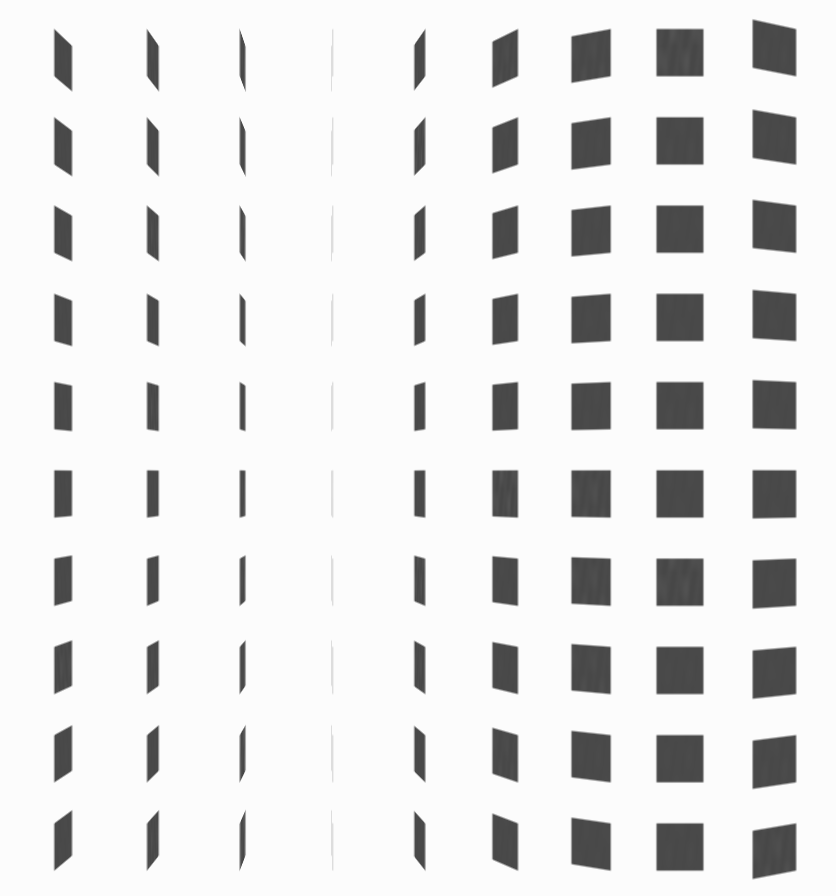
Write a WebGL 1 fragment shader that draws this pattern.

```glsl
precision highp float;
// A 9 by 10 grid of dark square shutters on near-white, each turned about a vertical hinge.
// Every column has its own swing, which sets the drawn width and a perspective shrink
// toward a shared horizon; panels are filled by box-filtered coverage.

uniform vec2 u_resolution;

// Lengths are in canvas heights.
const vec2 GRID = vec2(9.0, 10.0);
const vec2 PITCH = vec2(0.1035, 0.0985);
const vec2 FIRST = vec2(0.0606, 0.0547);   // hinge x and centre y of the lowest left panel
const float SIDE = 0.0527;
const float HORIZON = 0.469;
const float EDGE_ON_COLUMN = 3.0;
const float SOFTNESS = 0.0026;
const vec3 PAPER = vec3(0.99);
const vec3 INK = vec3(0.285);

float hash(vec2 cell) {
  return fract(sin(dot(cell, vec2(12.99, 78.23))) * 437.58);
}

// Share of a filter box of the given width, centred on x, lying inside [lo, hi].
float coverage(float x, float lo, float hi, float width) {
  float overlap = min(x + 0.5 * width, hi) - max(x - 0.5 * width, lo);
  return clamp(overlap / width, 0.0, 1.0);
}

// Signed width of a panel, positive to the left of its hinge.
float panelWidth(float turn) {
  float open = max(turn, 0.0);
  float swing = open * (0.0148 + open * (0.0975 - 0.0179 * open));
  return SIDE * (0.0086 + 0.128 * turn + swing);
}

// Fraction by which the free edge shrinks toward the horizon.
float edgeShrink(float turn) {
  float open = max(turn, 0.0);
  return 0.0375 - 0.00235 * open * open;
}

// Faint vertical rubbing from layered sines, stronger on a few panels.
float wear(vec2 local, vec2 cell) {
  float seed = hash(cell);
  float phase = 6.28 * seed;
  float streak = sin(local.x * 13.0 + phase) * sin(local.y * 5.0 + 2.0 * phase);
  float grain = sin(local.x * 29.0 + local.y * 4.0 + 3.0 * phase);
  float amount = mix(0.006, 0.035, smoothstep(0.65, 1.0, seed));
  return amount * (max(streak, 0.0) + 0.25 * grain);
}

void main() {
  vec2 p = gl_FragCoord.xy / u_resolution.y;
  float blur = max(SOFTNESS, 1.0 / u_resolution.y);

  // Column: hinge, free edge and distance across the panel.
  float column = clamp(floor((p.x - FIRST.x) / PITCH.x + 0.6), 0.0, GRID.x - 1.0);
  float turn = column - EDGE_ON_COLUMN;
  float hinge = FIRST.x + column * PITCH.x;
  float width = panelWidth(turn);
  float freeEdge = hinge - width;
  float across = clamp((hinge - p.x) / width, 0.0, 1.0);

  // Row: undo the perspective, then find the nearest panel centre.
  float y = HORIZON + (p.y - HORIZON) / (1.0 - edgeShrink(turn) * across);
  float row = clamp(floor((y - FIRST.y) / PITCH.y + 0.5), 0.0, GRID.y - 1.0);
  float dy = y - FIRST.y - row * PITCH.y;

  float fill = coverage(p.x, min(hinge, freeEdge), max(hinge, freeEdge), blur)
             * coverage(dy, -0.5 * SIDE, 0.5 * SIDE, blur);

  vec3 panel = INK + wear(vec2(across, dy / SIDE), vec2(column, row));
  gl_FragColor = vec4(mix(PAPER, panel, fill), 1.0);
}
```
